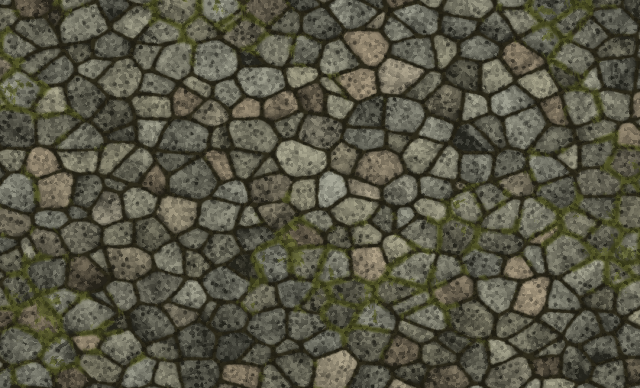
Write a WebGL 1 fragment shader that draws this texture.

```glsl
precision highp float;
// Weathered dry-stone wall: irregular grey blocks, dark joints and patches of moss.
uniform vec2 u_resolution;

#define ROWS 14.5          // stone courses over the canvas height
#define STRETCH 0.80       // below 1 makes stones wider than tall
#define JITTER 0.88        // irregularity of the stone layout
#define SIZE_SPREAD 0.40   // difference between large and small stones
#define JOINT 0.055        // half width of a joint, in stone units
#define ROUNDING 24.0      // higher gives sharper stone corners
#define STONE_TONE 0.435   // mean stone brightness
#define TONE_SPREAD 0.19   // brightness range between stones
#define MOTTLE 0.085       // strength of weathering stains
#define GRAIN 0.17         // strength of fine speckle
#define MOSS_LEVEL 0.30    // higher means less moss

const vec3 JOINT_COLOR = vec3(0.145, 0.135, 0.085);
const vec3 STONE_TINT = vec3(1.02, 1.0, 0.865);
const vec3 BROWN_TINT = vec3(1.06, 0.97, 0.83);
const vec3 SLATE_TINT = vec3(0.99, 1.0, 0.93);
const vec3 MOSS_DARK = vec3(0.21, 0.22, 0.09);
const vec3 MOSS_LIGHT = vec3(0.41, 0.43, 0.20);

float hash(vec2 p) {
  return fract(sin(dot(p, vec2(127.1, 311.7))) * 43758.55);
}

vec2 hash2(vec2 p) {
  return vec2(hash(p), hash(p + 57.3));
}

// Rotated sine layers, each bent by the sum so far; roughly -1 to 1.
float layers(vec2 p) {
  float sum = 0.0, amp = 0.5;
  for (int i = 0; i < 6; i++) {
    p = mat2(1.5, 1.1, -1.1, 1.5) * p + 1.7 + 1.5 * sum;
    sum += amp * sin(p.x + 1.6 * sin(p.y));
    amp *= 0.65;
  }
  return sum;
}

// Cellular noise: x = distance to the nearest point, y = its random value.
vec2 cellular(vec2 p) {
  vec2 base = floor(p), best = vec2(9.0, 0.0);
  for (int y = -1; y <= 1; y++)
    for (int x = -1; x <= 1; x++) {
      vec2 cell = base + vec2(x, y);
      float d = length(cell + hash2(cell) - p);
      if (d < best.x) best = vec2(d, hash(cell + 19.7));
    }
  return best;
}

// Stone centres sit on staggered rows and carry a weight that sets their size.
vec2 site(vec2 cell) {
  return cell + 0.5 + JITTER * (hash2(cell) - 0.5) + vec2(0.5 * mod(cell.y, 2.0) - 0.25, 0.0);
}

float weight(vec2 cell) {
  return SIZE_SPREAD * hash(cell + 91.1);
}

// Weighted Voronoi: x = rounded distance to the joint, yz = cell of the stone.
vec3 stones(vec2 p) {
  vec2 base = floor(p), owner = base;
  float nearest = 99.0;
  for (int y = -2; y <= 2; y++)
    for (int x = -2; x <= 2; x++) {
      vec2 cell = base + vec2(x, y);
      vec2 r = site(cell) - p;
      float d = dot(r, r) - weight(cell);
      if (d < nearest) { nearest = d; owner = cell; }
    }
  vec2 center = site(owner);
  float sum = 0.0;
  for (int y = -2; y <= 2; y++)
    for (int x = -2; x <= 2; x++) {
      if (x == 0 && y == 0) continue;
      vec2 cell = owner + vec2(x, y);
      vec2 r = site(cell) - p;
      float gap = dot(r, r) - weight(cell) - nearest;
      sum += exp(-ROUNDING * 0.5 * gap / length(site(cell) - center));
    }
  return vec3(-log(sum + 1e-9) / ROUNDING, owner);
}

void main() {
  vec2 uv = gl_FragCoord.xy / u_resolution.y;
  float aspect = u_resolution.x / u_resolution.y;
  vec2 p = uv * ROWS * vec2(STRETCH, 1.0);

  // Layout with slightly wavering outlines
  vec2 waver = vec2(layers(uv * 9.0), layers(uv * 9.0 + 31.0));
  vec3 stone = stones(p + 0.05 * waver);
  vec2 id = stone.yz;
  float edge = stone.x + 0.018 * layers(uv * 34.0);

  // Surface fields
  float stain = layers(uv * 11.0 + 8.0 * hash2(id));
  float broad = layers(uv * 0.9 + 4.0);
  vec2 speck = cellular(uv * 120.0);
  vec2 pit = cellular(uv * 62.0 + 7.0);

  // Stone brightness: lighter right of the middle, darker near joints
  vec2 fromLight = (uv - vec2(0.60 * aspect, 0.58)) / vec2(0.75, 0.5);
  float tone = STONE_TONE + TONE_SPREAD * (hash(id + 3.3) - 0.5);
  tone += 0.09 * exp(-dot(fromLight, fromLight)) - 0.035 + 0.03 * broad;
  tone += MOTTLE * stain + GRAIN * (speck.y - 0.5);
  tone -= 0.13 * smoothstep(0.35, 0.9, layers(uv * 7.0 + 15.0 * hash(id)));
  tone -= 0.15 * smoothstep(0.45, 0.2, pit.x) * step(0.72, pit.y);
  tone -= 0.08 * smoothstep(0.20, 0.05, edge);
  tone += 0.05 * (p.y - site(id).y);
  tone = clamp(tone, 0.14, 0.66);

  // Stone hue
  vec3 tint = mix(STONE_TINT, SLATE_TINT, hash(id + 5.5));
  tint = mix(tint, BROWN_TINT, smoothstep(0.75, 0.95, hash(id + 8.8)));
  vec3 color = tone * tint - vec3(0.0, 0.0, 0.015);

  // Joints
  float cover = smoothstep(JOINT - 0.035, JOINT + 0.04, edge);
  color = mix(JOINT_COLOR * (0.8 + 0.5 * speck.y), color, cover);

  // Moss spreads along joints and in a few clumps on the stones
  float growth = layers(uv * 3.2 + 20.0) + 0.35 * layers(uv * 26.0);
  float moss = smoothstep(MOSS_LEVEL, MOSS_LEVEL + 0.35, growth) * smoothstep(0.17, 0.04, edge);
  moss = max(moss, smoothstep(1.0, 1.2, growth + 0.2 * stain));
  vec3 mossColor = mix(MOSS_DARK, MOSS_LIGHT, 0.75 * speck.y + 0.25 * smoothstep(0.0, 0.15, edge));
  color = mix(color, mossColor, 0.8 * moss);

  gl_FragColor = vec4(color, 1.0);
}
```
